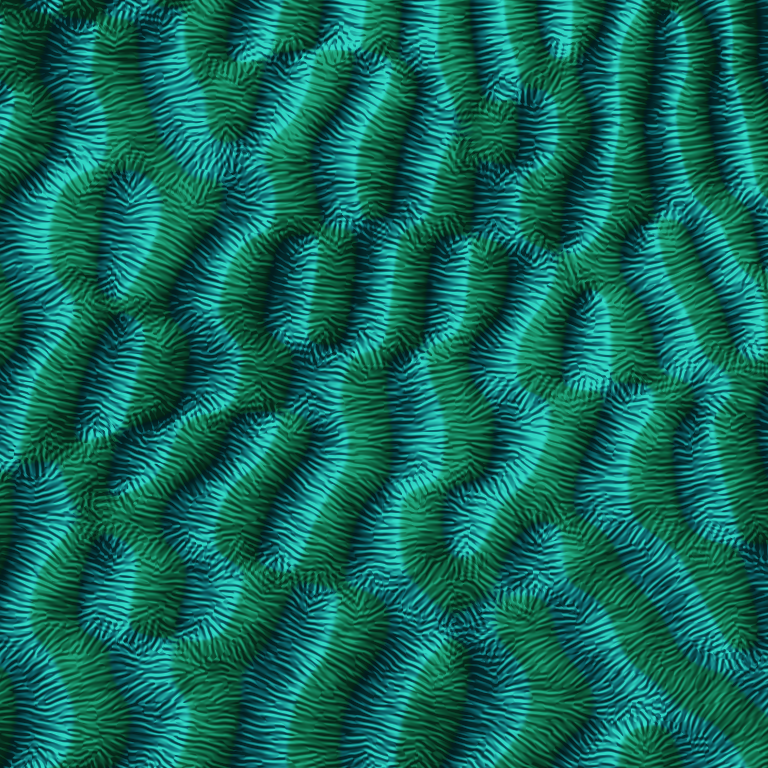
This texture is drawn by a WebGL 2 fragment shader. Its source:

```glsl
#version 300 es
precision highp float;

uniform vec2 u_resolution;
out vec4 fragColor;

const float TAU = 6.2831853;
const float RIDGE_FREQ = 54.0;
const int WAVE_COUNT = 12;

// Two quadrature sums of waves and their gradients.
struct Field {
    float re;
    float im;
    vec2 gradRe;
    vec2 gradIm;
};

vec3 hash3(vec2 cell) {
    vec3 q = vec3(dot(cell, vec2(127.1, 311.7)),
                  dot(cell, vec2(269.5, 183.3)),
                  dot(cell, vec2(419.2, 371.9)));
    return fract(sin(q) * 43758.55);
}

// Layered plane waves, fanned so the ridges lean right, then left.
Field meander(vec2 p, float freq) {
    float lean = 0.27 - 0.5 * p.x * p.x;
    float rise = p.y - 0.3;
    vec2 fanned = vec2(p.x - rise * lean, p.y);
    float stretch = 1.0 + p.x * rise;
    Field w = Field(0.0, 0.0, vec2(0.0), vec2(0.0));
    for (int i = 0; i < WAVE_COUNT; i++) {
        float n = float(i);
        float angle = 1.65 * ((n + 0.5) / float(WAVE_COUNT) - 0.5);
        float k = freq * (0.84 + 0.32 * fract(n * 0.618 + 0.3));
        vec2 dir = k * vec2(cos(angle), sin(angle));
        float phase = dot(dir, fanned) + TAU * fract(n * n * 0.377 + n * 0.171);
        vec2 grad = vec2(dir.x * stretch, dir.y - dir.x * lean);
        float c = cos(phase);
        float s = sin(phase);
        w.re += c;
        w.im += s;
        w.gradRe -= s * grad;
        w.gradIm += c * grad;
    }
    float norm = inversesqrt(float(WAVE_COUNT));
    return Field(w.re * norm, w.im * norm, w.gradRe * norm, w.gradIm * norm);
}

// Direction running across the ridges and radiating around their ends.
vec2 acrossRidge(Field w) {
    float power = w.re * w.re + w.im * w.im;
    float bend = w.re * w.im / (w.im * w.im + 0.2 * power + 0.0001);
    vec2 turn = w.re * w.gradIm - w.im * w.gradRe;
    vec2 swell = w.re * w.gradRe + w.im * w.gradIm;
    vec2 d = turn - bend * swell;
    return d / (length(d) + 0.0001);
}

// Cellular stripe noise: x is the stripe wave, y a soft mottle.
vec2 septa(vec2 p, float cellSize, float period) {
    vec2 base = floor(p / cellSize);
    vec2 phasor = vec2(0.0);
    float mottle = 0.0;
    float total = 0.0;
    for (int j = -1; j <= 1; j++) {
        for (int i = -1; i <= 1; i++) {
            vec2 cell = base + vec2(i, j);
            vec3 rnd = hash3(cell);
            vec2 center = (cell + 0.2 + 0.6 * rnd.xy) * cellSize;
            vec2 across = acrossRidge(meander(center, RIDGE_FREQ));
            vec2 offset = p - center;
            float along = dot(vec2(-across.y, across.x), offset);
            float reach = 0.85 * dot(offset, offset) + 0.9 * along * along;
            float weight = exp(-2.3 * reach / (cellSize * cellSize));
            float phase = TAU * (along / period + rnd.z);
            phasor += weight * vec2(cos(phase), sin(phase));
            mottle += weight * fract(rnd.z * 7.0 + rnd.x);
            total += weight;
        }
    }
    float wave = phasor.x * inversesqrt(dot(phasor, phasor) + 0.01);
    return vec2(wave, mottle / total - 0.5);
}

vec3 ramp(vec3 low, vec3 mid, vec3 high, float t) {
    return mix(mix(low, mid, clamp(2.0 * t, 0.0, 1.0)), high, clamp(2.0 * t - 1.0, 0.0, 1.0));
}

void main() {
    vec2 p = gl_FragCoord.xy / u_resolution.y;
    Field w = meander(p, RIDGE_FREQ);
    float level = sqrt(w.re * w.re + w.im * w.im + 0.12);
    float height = w.re / level;
    float slope = dot(w.gradRe, vec2(0.88, -0.48)) / (RIDGE_FREQ * level);
    vec2 coarse = septa(p, 0.021, 0.009);
    vec2 fine = septa(p + 0.005, 0.013, 0.0063);
    float stripe = 0.8 * coarse.x + 0.45 * fine.x;

    // Broad drift of light over the surface
    float drift = 0.06 * sin(7.0 * p.x + 3.0 * sin(4.0 * p.y))
                + 0.05 * sin(11.0 * p.y - 5.0 * p.x)
                - 0.25 * smoothstep(0.45, 0.85, length(p - vec2(0.55, 0.52)));
    float light = drift + 0.25 * coarse.y + 0.3 * fine.y;

    // Green ridges, teal valleys, pale rims on the lit flanks
    float ridgeTone = 0.46 + 0.27 * slope + 0.08 * height + 0.36 * stripe + light;
    float valleyTone = 0.47 + 0.34 * slope + 0.42 * stripe + light;
    vec3 ridge = ramp(vec3(0.02, 0.16, 0.1), vec3(0.05, 0.38, 0.25),
                      vec3(0.12, 0.65, 0.49), ridgeTone);
    vec3 valley = ramp(vec3(0.01, 0.16, 0.17), vec3(0.05, 0.43, 0.46),
                       vec3(0.18, 0.83, 0.76), valleyTone);
    vec3 color = mix(valley, ridge, smoothstep(-0.12, 0.2, height + 0.1 * stripe));

    // Shaded crevice on the far flank, pale rim on the near one
    float flank = exp(-8.0 * pow(height + 0.1, 2.0));
    color *= 1.0 - 0.3 * flank * smoothstep(0.3, 0.95, -slope);
    float rim = flank * smoothstep(0.2, 0.9, slope);
    color = mix(color, vec3(0.2, 0.86, 0.78), rim * clamp(0.5 + 0.6 * stripe + light, 0.0, 1.0));
    fragColor = vec4(color, 1.0);
}
```
